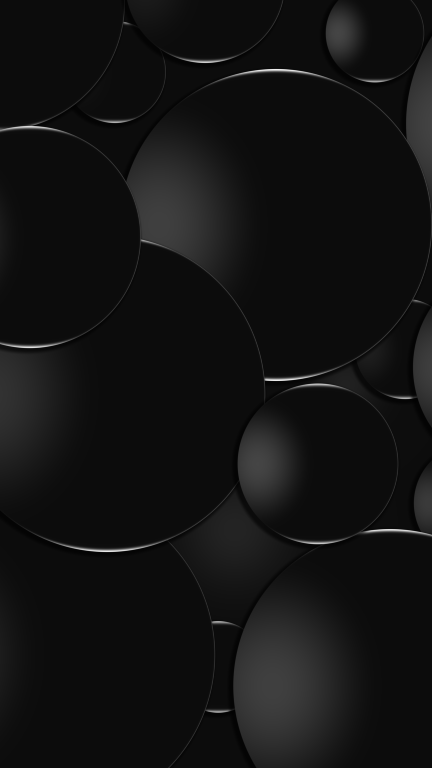
Give the GLSL for this background, as a WebGL 2 fragment shader.

```glsl
#version 300 es
precision highp float;
// Overlapping matte black discs with soft left glows and thin silver rims.

#define BASE 0.049
#define GLOW_OFFSET 0.75
#define GLOW_REACH vec2(0.70, 0.85)
#define RIM_THIN 0.0018
#define RIM_THICK 0.0055
#define RIM_SIDE 0.24
#define CAP_SHARPNESS 14.0
#define SHADOW_SHIFT vec2(-0.006, -0.005)
#define SHADOW_SOFT 0.012
#define SHADOW_DEPTH 0.65

uniform vec2 u_resolution;
out vec4 fragColor;

const int COUNT = 15;

// Centre and radius in canvas widths, ordered back to front.
const vec3 DISCS[COUNT] = vec3[COUNT](
  vec3(0.505, 0.234, 0.106), vec3(0.266, 1.611, 0.118),
  vec3(0.938, 0.970, 0.116), vec3(-0.007, 1.771, 0.296),
  vec3(0.475, 1.817, 0.185), vec3(0.868, 1.701, 0.114),
  vec3(1.315, 1.491, 0.375), vec3(0.639, 1.257, 0.361),
  vec3(1.204, 0.928, 0.248), vec3(1.097, 0.613, 0.139),
  vec3(0.123, 0.262, 0.375), vec3(0.903, 0.190, 0.363),
  vec3(0.248, 0.866, 0.366), vec3(0.069, 1.229, 0.257),
  vec3(0.736, 0.704, 0.186));

// Glow and rim strength of each disc.
const vec2 LIGHTS[COUNT] = vec2[COUNT](
  vec2(0.02, 0.7), vec2(0.04, 0.7), vec2(0.07, 0.7), vec2(0.0, 0.8),
  vec2(0.06, 0.85), vec2(0.22, 0.7), vec2(0.22, 0.3), vec2(0.20, 1.0),
  vec2(0.20, 0.4), vec2(0.18, 0.4), vec2(0.15, 0.8), vec2(0.20, 0.95),
  vec2(0.15, 0.95), vec2(0.20, 0.9), vec2(0.22, 0.8));

float softSpot(vec2 p, vec2 centre, float size) {
  vec2 q = (p - centre) / size;
  return exp(-dot(q, q));
}

// Light falling on the face from the left.
float faceGlow(vec2 unit) {
  vec2 q = (unit + vec2(GLOW_OFFSET, 0.0)) / GLOW_REACH;
  float fall = max(0.0, 1.0 - dot(q, q));
  return fall * fall;
}

// Bright at top and bottom, thin and faint along the right side.
float rimLight(vec2 normal, float depth) {
  float cap = pow(abs(normal.y), CAP_SHARPNESS);
  float side = RIM_SIDE * smoothstep(-0.7, 0.6, normal.x);
  float t = depth / mix(RIM_THIN, RIM_THICK, cap);
  return max(cap, side) * exp(-t * t);
}

float paintDisc(float tone, vec2 p, vec3 disc, vec2 light, float pixel) {
  vec2 q = p - disc.xy;
  float dist = length(q);
  float edge = dist - disc.z;

  // Shadow cast toward the lower left.
  float shade = length(q - SHADOW_SHIFT) - disc.z;
  tone *= 1.0 - SHADOW_DEPTH * (1.0 - smoothstep(0.0, SHADOW_SOFT, shade));

  float face = BASE + light.x * faceGlow(q / disc.z);
  face += light.y * rimLight(q / max(dist, 0.0001), max(-edge, 0.0));
  return mix(tone, face, 1.0 - smoothstep(-pixel, pixel, edge));
}

void main() {
  vec2 p = gl_FragCoord.xy / u_resolution.x;
  float pixel = 0.7 / u_resolution.x;

  // Dim light on the backdrop between the discs.
  float tone = BASE;
  tone += 0.09 * softSpot(p, vec2(0.544, 0.551), 0.13);
  tone += 0.08 * softSpot(p, vec2(0.80, 0.887), 0.08);

  for (int i = 0; i < COUNT; i++) {
    tone = paintDisc(tone, p, DISCS[i], LIGHTS[i], pixel);
  }
  fragColor = vec4(vec3(min(tone, 1.0)), 1.0);
}
```
